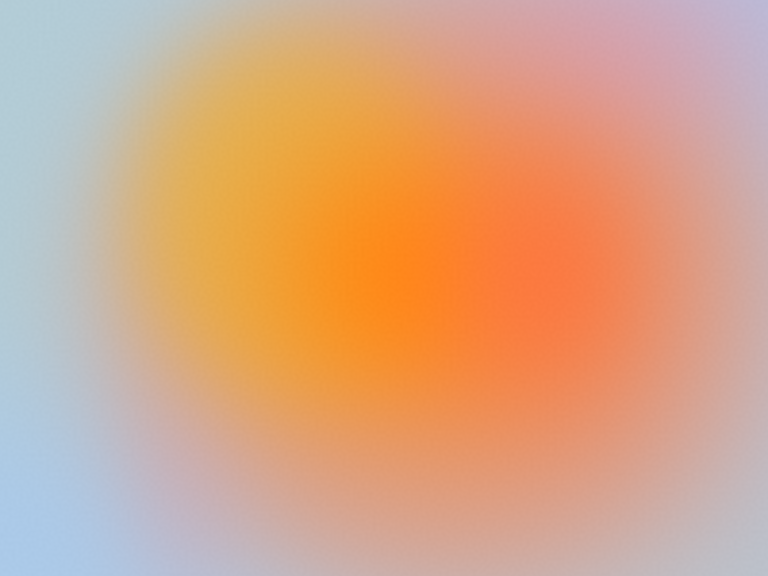
A WebGL 1 fragment shader for this background:

```glsl
precision highp float;
// Soft mesh gradient: an orange, yellow and coral glow on a misty blue ground.

uniform vec2 u_resolution;

const float ASPECT = 4.0 / 3.0;

// Colours
const vec3 SKY    = vec3(0.70, 0.80, 0.84);
const vec3 BLUE   = vec3(0.67, 0.79, 0.91);
const vec3 LILAC  = vec3(0.71, 0.75, 0.87);
const vec3 MIST   = vec3(0.73, 0.76, 0.80);
const vec3 PEACH  = vec3(0.86, 0.62, 0.54);
const vec3 PINK   = vec3(0.84, 0.62, 0.72);
const vec3 MAUVE  = vec3(0.79, 0.67, 0.74);
const vec3 YELLOW = vec3(0.90, 0.72, 0.27);
const vec3 ORANGE = vec3(1.00, 0.55, 0.07);
const vec3 CORAL  = vec3(1.00, 0.45, 0.24);

// Elliptical falloff; a larger hardness gives a flatter middle and firmer rim
float glow(vec2 p, vec2 centre, vec2 radii, float hardness) {
  float d = length((p - centre) / radii);
  return exp(-pow(d + 1e-5, hardness));
}

// Random unit vector for a lattice cell
vec2 cellGradient(vec2 cell) {
  float h = fract(sin(dot(cell, vec2(127.1, 311.7))) * 43758.5);
  float angle = 6.2832 * h;
  return vec2(cos(angle), sin(angle));
}

float gradientNoise(vec2 p) {
  vec2 i = floor(p);
  vec2 f = fract(p);
  vec2 w = f * f * f * (f * (f * 6.0 - 15.0) + 10.0);
  vec2 e = vec2(1.0, 0.0);
  float a = dot(cellGradient(i), f);
  float b = dot(cellGradient(i + e.xy), f - e.xy);
  float c = dot(cellGradient(i + e.yx), f - e.yx);
  float d = dot(cellGradient(i + e.xx), f - e.xx);
  return mix(mix(a, b, w.x), mix(c, d, w.x), w.y);
}

// Cool ground, blended between the left and right sides
vec3 ground(vec2 uv) {
  vec3 left = mix(BLUE, SKY, smoothstep(0.05, 0.55, uv.y));
  vec3 right = mix(MIST, LILAC, uv.y);
  return mix(left, right, smoothstep(0.0, 1.0, uv.x));
}

void main() {
  vec2 uv = gl_FragCoord.xy / u_resolution;
  vec2 p = uv * vec2(ASPECT, 1.0);

  // Wide halo and its tinted rims
  vec3 color = ground(uv);
  color = mix(color, PEACH, glow(p, vec2(0.773, 0.497), vec2(0.60, 0.556), 5.0));
  color = mix(color, PINK, 0.60 * glow(p, vec2(1.04, 0.90), vec2(0.29, 0.19), 2.0));
  color = mix(color, MAUVE, 0.35 * glow(p, vec2(0.32, 0.17), vec2(0.12, 0.25), 2.0));

  // Bright core
  color = mix(color, YELLOW, 0.80 * glow(p, vec2(0.503, 0.627), vec2(0.286, 0.33), 4.0));
  color = mix(color, ORANGE, glow(p, vec2(0.712, 0.523), vec2(0.28, 0.27), 2.0));
  color = mix(color, CORAL, 0.80 * glow(p, vec2(0.946, 0.523), vec2(0.217, 0.26), 2.0));

  // Faint grain
  color += 0.010 * gradientNoise(p * 150.0);

  gl_FragColor = vec4(clamp(color, 0.0, 1.0), 1.0);
}
```
